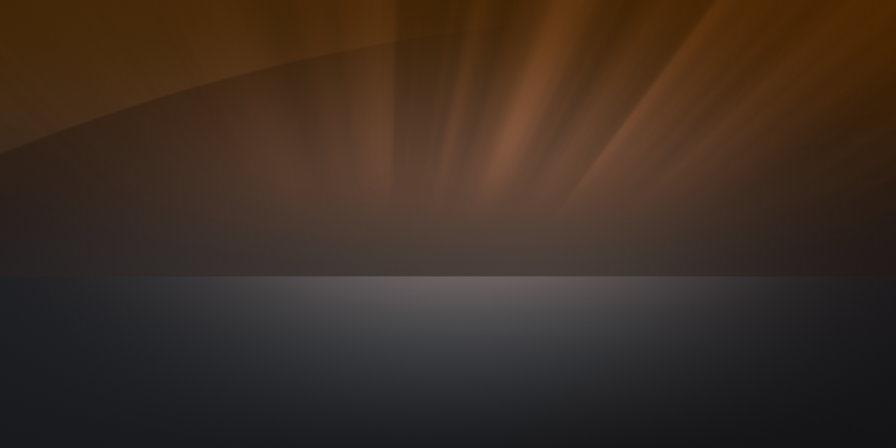
Reproduce this background procedurally as a Shadertoy shader.

```glsl
// A dim stage: warm light rays fan out above a horizon, over a cool glossy floor.
// The wall blends vertical gradients with a wide glow; the rays are lobes and
// value noise over the slope of lines from one focus; a curve shades the left.

float hash(float n) {
    n = fract(n * 0.1031);
    n *= n + 33.33;
    return fract(n * (n + n));
}

float noise(float x) {
    float cell = floor(x);
    float f = fract(x);
    return mix(hash(cell), hash(cell + 1.0), f * f * (3.0 - 2.0 * f));
}

float lobe(float x, float center, float width) {
    float d = (x - center) / width;
    return exp(-d * d);
}

// A beam with separate softness on its left and right sides
float beam(float x, float center, float left, float right) {
    return lobe(x, center, x < center ? left : right);
}

// Brightness of the fan at a given slope from the focus
float rayFan(float slope) {
    float streaks = 0.0;
    float weight = 0.26;
    float frequency = 8.0;
    for (int i = 0; i < 4; i++) {
        streaks += weight * (noise(slope * frequency + 40.0) - 0.5);
        weight *= 0.62;
        frequency *= 2.0;
    }
    float beams = 0.80 * beam(slope, 0.40, 0.05, 0.09)
                + 0.30 * beam(slope, 0.21, 0.02, 0.04)
                + 0.45 * beam(slope, 0.755, 0.012, 0.03)
                + 0.30 * beam(slope, 0.79, 0.06, 0.12)
                + 0.50 * beam(slope, 1.13, 0.14, 0.07)
                + 0.20 * beam(slope, -0.42, 0.12, 0.12);
    // A beam with a hard right side
    beams += 0.35 * smoothstep(-0.12, 0.0, slope) * (1.0 - smoothstep(0.015, 0.035, slope));
    return beams + streaks - 0.05;
}

vec3 wall(vec2 p, float horizon) {
    float h = (p.y - horizon) / (1.0 - horizon);

    // Vertical gradients for the lit middle and for the dim sides
    vec3 lit = mix(vec3(0.275, 0.245, 0.23), vec3(0.405, 0.28, 0.21), smoothstep(-0.05, 0.42, h));
    lit = mix(lit, vec3(0.28, 0.155, 0.03), smoothstep(0.36, 1.05, h));
    vec3 leftSide = mix(vec3(0.135, 0.12, 0.125), vec3(0.25, 0.15, 0.03), smoothstep(0.0, 0.95, h));
    leftSide += vec3(0.03, 0.015, 0.02) * lobe(h, 0.55, 0.25);
    vec3 rightSide = mix(vec3(0.11, 0.085, 0.08), vec3(0.27, 0.135, 0.0), smoothstep(0.0, 1.0, h));
    vec3 side = mix(leftSide, rightSide, smoothstep(0.6, 1.5, p.x));
    vec3 color = mix(side, lit, beam(p.x, 1.15, 0.82, 0.56));

    // Rays fade in above the haze and weaken toward the sides
    vec2 focus = vec2(0.86, 0.01);
    float slope = (p.x - focus.x) / (p.y - focus.y);
    float reach = smoothstep(0.16, 0.56, h) * (1.0 - 0.2 * smoothstep(0.65, 1.0, h));
    reach *= mix(0.45, 1.0, lobe(p.x, 1.2, 0.65));
    color += vec3(0.17, 0.10, 0.065) * rayFan(slope) * reach;

    // Shade below the curve, fading to the right and downward
    float curve = 0.656 + p.x * (0.40 - 0.13 * p.x);
    float soft = max(0.004, 1.0 / iResolution.y);
    float shade = 1.0 - smoothstep(-soft, soft, p.y - curve);
    shade *= 1.0 - smoothstep(0.35, 1.3, p.x);
    shade *= smoothstep(-0.38, 0.0, p.y - curve);
    return color * (1.0 - 0.2 * shade);
}

vec3 ground(vec2 p, float horizon) {
    float depth = clamp(1.0 - p.y / horizon, 0.0, 1.0);
    vec3 dark = mix(vec3(0.108, 0.112, 0.127), vec3(0.085, 0.08, 0.088), smoothstep(0.8, 1.9, p.x));
    vec3 shine = mix(vec3(0.30, 0.26, 0.245), vec3(0.245, 0.25, 0.255), smoothstep(0.0, 0.5, depth));
    float glow = lobe(p.x, 1.06, 0.63) * pow(1.0 - depth, 1.25);
    return dark * (1.0 - 0.1 * depth) + shine * glow + 0.012 * lobe(p.x, 1.0, 0.6);
}

void mainImage(out vec4 fragColor, in vec2 fragCoord) {
    // The canvas spans 2 by 1 units
    vec2 p = fragCoord / iResolution.xy * vec2(2.0, 1.0);
    float horizon = 0.383;
    float pixel = 1.0 / iResolution.y;
    float above = smoothstep(-0.5 * pixel, 0.5 * pixel, p.y - horizon);
    vec3 color = mix(ground(p, horizon), wall(vec2(p.x, max(p.y, horizon)), horizon), above);

    // Slight dither hides banding
    float dither = hash(fragCoord.x + 57.0 * hash(fragCoord.y)) - 0.5;
    fragColor = vec4(clamp(color + dither / 255.0, 0.0, 1.0), 1.0);
}
```
